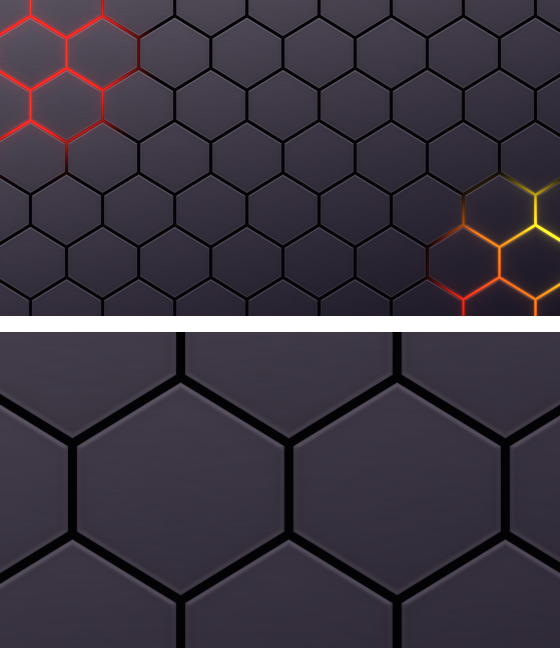
Top: the whole. Bottom: its middle third, enlarged.
A Shadertoy shader for this pattern:

```glsl
// Dark bevelled hexagon panels with black seams and glowing red and yellow corners.

const vec2 CELL = vec2(0.2283, 0.331);      // column pitch, two-row pitch
const vec2 FIRST_CENTER = vec2(0.3247, 0.8322);
const float APEX = 0.1178;                  // center to top corner
const float SHOULDER = 0.0477;              // half length of a vertical side
const float SEAM = 0.0047;                  // half width of a seam

float hash(vec2 p) {
    vec3 q = fract(vec3(p.xyx) * 0.1031);
    q += dot(q, q.yzx + 33.33);
    return fract((q.x + q.y) * q.z);
}

float valueNoise(vec2 p) {
    vec2 i = floor(p), f = fract(p);
    f = f * f * (3.0 - 2.0 * f);
    return mix(mix(hash(i), hash(i + vec2(1, 0)), f.x),
               mix(hash(i + vec2(0, 1)), hash(i + vec2(1, 1)), f.x), f.y);
}

// Position relative to the nearest center of a rectangular lattice
vec2 latticeLocal(vec2 p, vec2 pitch) {
    return p - pitch * floor(p / pitch + 0.5);
}

// Distances inward from the vertical sides (x) and slanted sides (y)
vec2 sideDistances(vec2 p) {
    float halfWidth = 0.5 * CELL.x;
    vec2 slantNormal = normalize(vec2(APEX - SHOULDER, halfWidth));
    return vec2(halfWidth - abs(p.x), dot(vec2(0.0, APEX) - abs(p), slantNormal));
}

float inwardDistance(vec2 p) {
    vec2 d = sideDistances(p);
    return min(d.x, d.y);
}

// Local position in whichever staggered hexagon contains p
vec2 hexLocal(vec2 p) {
    vec2 a = latticeLocal(p, CELL);
    vec2 b = latticeLocal(p - 0.5 * CELL, CELL);
    return inwardDistance(a) > inwardDistance(b) ? a : b;
}

float spot(vec2 p, vec2 center, float inner, float outer) {
    return 1.0 - smoothstep(inner, outer, length(p - center));
}

vec3 panelColor(vec2 p, vec2 local, float aspect) {
    float shade = 0.42 * p.x / aspect + 0.58 * (1.0 - p.y);
    vec3 color = mix(vec3(0.345, 0.320, 0.370), vec3(0.105, 0.085, 0.140), shade);
    float brushed = valueNoise(p * vec2(45.0, 280.0)) - 0.5;
    return color * (1.0 + 0.06 * local.y / APEX + 0.035 * brushed);
}

// Thin light rim, strongest along the upper slants
float rimLight(vec2 local, float depth) {
    vec2 d = sideDistances(local);
    float slant = smoothstep(-0.004, 0.004, d.x - d.y);
    float strength = mix(0.25, local.y > 0.0 ? 1.0 : 0.55, slant);
    float x = (depth - 0.002) / 0.0028;
    return strength * exp(-x * x);
}

// Seam light: bright core plus a soft spill over the panels
vec3 seamGlow(vec3 tint, float power, float edge, float pixel) {
    float core = 1.0 - smoothstep(SEAM - pixel, SEAM + pixel, edge);
    float hot = exp(-pow(edge / (0.6 * SEAM), 2.0));
    float spill = 0.22 * exp(-edge / 0.014);
    return power * (tint * (0.8 * core + spill) + vec3(0.18, 0.12, 0.08) * hot);
}

void mainImage(out vec4 fragColor, in vec2 fragCoord) {
    vec2 p = fragCoord / iResolution.y;
    float aspect = iResolution.x / iResolution.y;
    float pixel = 0.7 / iResolution.y;

    vec2 local = hexLocal(p - FIRST_CENTER);
    float edge = inwardDistance(local);
    float depth = edge - SEAM;

    // Panels, rims and seams
    vec3 color = panelColor(p, local, aspect);
    color *= 1.0 - 0.18 * exp(-max(depth, 0.0) / 0.006);
    color += vec3(0.13, 0.12, 0.13) * rimLight(local, depth);
    color = mix(vec3(0.012, 0.009, 0.014), color, smoothstep(-pixel, pixel, depth));

    // Red light in the upper left
    float redPower = spot(p, vec2(0.093, 0.826), 0.20, 0.43);
    color += seamGlow(vec3(0.95, 0.07, 0.06), redPower, edge, pixel);

    // Red to yellow light in the lower right
    vec2 ramp = (p - vec2(1.465, 0.028)) * vec2(2.38, 1.94);
    float warmth = clamp(ramp.x + ramp.y, 0.0, 1.0);
    vec3 warmTint = vec3(0.95, 0.09 + 0.72 * pow(warmth, 1.3), 0.05);
    float warmPower = spot(p, vec2(1.678, 0.132), 0.20, 0.36);
    float flare = spot(p, vec2(1.748, 0.255), 0.0, 0.11);
    color += seamGlow(warmTint, warmPower * (0.9 + 0.5 * flare), edge, pixel);

    fragColor = vec4(clamp(color, 0.0, 1.0), 1.0);
}
```
